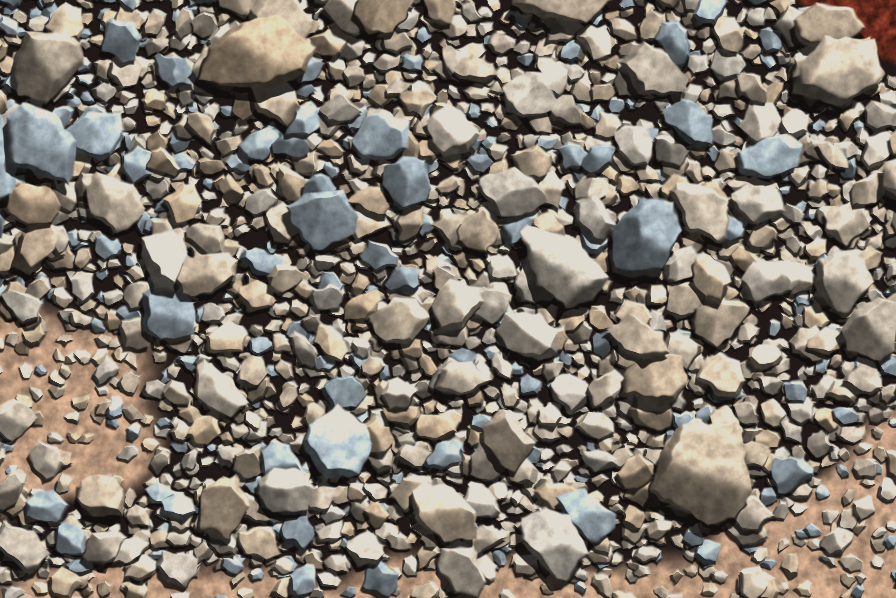
This texture is drawn by a WebGL 2 fragment shader. Its source:

```glsl
#version 300 es
precision highp float;
// A sunlit heap of broken, faceted stones on pale reddish soil.

uniform vec2 u_resolution;
out vec4 fragColor;

const float TAU = 6.2831853;
const vec3 SUN = vec3(0.34, 0.72, 0.61);
const vec3 GAP = vec3(0.09, 0.07, 0.065);

float hash(vec2 p) {
    vec3 q = fract(p.xyx * 0.1031);
    q += dot(q, q.yzx + 33.33);
    return fract((q.x + q.y) * q.z);
}

float pick(vec2 id, float slot) {
    return hash(id + slot * vec2(17.3, 9.1));
}

float noise(vec2 p) {
    vec2 i = floor(p), f = fract(p);
    f = f * f * (3.0 - 2.0 * f);
    return mix(mix(hash(i), hash(i + vec2(1, 0)), f.x),
               mix(hash(i + vec2(0, 1)), hash(i + 1.0), f.x), f.y);
}

float fbm(vec2 p) {
    float sum = 0.0, amp = 0.53;
    for (int i = 0; i < 4; i++) {
        sum += amp * noise(p);
        p = mat2(1.6, 1.2, -1.2, 1.6) * p + 7.7;
        amp *= 0.5;
    }
    return sum;
}

// Bare soil: the foot of the heap and a hollow at its left
float soilMask(vec2 p) {
    float wobble = 0.07 * (noise(p * 9.0) - 0.5);
    float foot = 0.05 + 0.75 * max(p.x - 1.15, 0.0) - p.y + wobble;
    float hollow = 0.17 - length((p - vec2(0.06, 0.33)) * vec2(0.8, 1.0)) + wobble;
    return smoothstep(-0.02, 0.03, max(foot, hollow));
}

// Red bank behind the heap, top right
float bankMask(vec2 p) {
    return smoothstep(0.0, 0.015, p.y - 1.0 + 0.65 * (p.x - 1.32));
}

// Convex chipped solid: xyz is the softened facet normal, w the inside distance
vec4 stone(vec2 q, vec2 id) {
    vec3 normal = vec3(0);
    float inside = 9.0;
    for (int i = 0; i < 7; i++) {
        float k = float(i);
        float a = (k + 0.7 * pick(id, k + 10.0)) * TAU / 7.0;
        vec2 n = vec2(cos(a), sin(a));
        float e = mix(0.7, 1.0, pick(id, k + 20.0)) - dot(q, n);
        float slope = mix(1.2, 3.2, pick(id, k + 30.0));
        inside = min(inside, e);
        normal += normalize(vec3(n * slope, 1)) * exp(-24.0 * max(e * slope, -0.5));
    }
    for (int i = 0; i < 3; i++) {
        float k = float(i);
        vec2 tilt = 1.1 * (vec2(pick(id, k + 40.0), pick(id, k + 50.0)) - 0.5);
        float h = 0.42 + dot(q, tilt);
        normal += normalize(vec3(-tilt, 1)) * exp(-24.0 * max(h, -0.5));
    }
    return vec4(normalize(normal), inside);
}

vec3 stoneTint(vec2 id, vec2 place) {
    vec3 tint = mix(vec3(0.75, 0.66, 0.55), vec3(0.78, 0.75, 0.70), pick(id, 5.0));
    float blueShare = 0.13 + 0.3 * smoothstep(0.6, 0.0, place.x) * smoothstep(0.4, 0.7, place.y);
    tint = mix(tint, vec3(0.60, 0.65, 0.68), step(pick(id, 6.0), blueShare));
    return tint * mix(0.82, 1.14, pick(id, 7.0));
}

// Paints one scattered layer of stones over the colour below
vec3 stoneLayer(vec3 color, vec2 p, float size, float share, float seed, float grain) {
    vec2 cell = floor(p / size);
    float soft = max(1.0 / u_resolution.y, 0.0022);
    for (int j = -1; j <= 1; j++)
    for (int i = -1; i <= 1; i++) {
        vec2 c = cell + vec2(i, j);
        vec2 id = c + seed * 37.0;
        vec2 center = (c + 0.5 + 0.66 * (vec2(pick(id, 1.0), pick(id, 2.0)) - 0.5)) * size;
        float radius = size * mix(0.46, 0.64, pick(id, 3.0));
        vec2 local = (p - center) / radius;
        if (length(local) > 1.75) continue;
        float chance = share * mix(1.0, 0.55 - 0.09 * seed, soilMask(center));
        if (pick(id, 4.0) > chance * (1.0 - bankMask(center))) continue;

        float a = (pick(id, 8.0) - 0.5) * 2.2;
        mat2 turn = mat2(cos(a), -sin(a), sin(a), cos(a));
        vec2 squash = vec2(1.0, mix(1.05, 1.6, pick(id, 9.0)));
        vec4 body = stone(turn * local * squash, id);
        float shadeDepth = stone(turn * (local + SUN.xy * 0.3) * squash, id).w;

        float shadow = smoothstep(-soft, soft, shadeDepth * radius);
        color = mix(color, color * 0.14 + GAP * 0.4, shadow * 0.95);
        vec3 normal = vec3(body.xy * turn, body.z);
        float light = 0.3 + 1.18 * max(dot(normal, SUN), 0.0);
        vec3 lit = stoneTint(id, center) * light * mix(0.74, 1.26, grain);
        lit = min(lit, vec3(0.88, 0.86, 0.82));
        color = mix(color, lit, smoothstep(-soft, soft, body.w * radius / squash.y));
    }
    return color;
}

void main() {
    vec2 p = gl_FragCoord.xy / u_resolution.y;
    float grain = fbm(p * 75.0);
    vec2 rough = p + 0.007 * (vec2(noise(p * 65.0), noise(p * 65.0 + 31.0)) - 0.5);

    // Dark gaps, soil and bank lie under everything
    vec3 soil = vec3(0.76, 0.62, 0.51) * mix(0.65, 1.3, grain);
    vec3 color = mix(GAP * 1.4, soil, soilMask(p));
    color = mix(color, vec3(0.48, 0.20, 0.14) * mix(0.2, 1.5, grain), bankMask(rough));

    // Gravel first, boulders last
    for (int k = 0; k < 5; k++) {
        float level = float(k);
        color = stoneLayer(color, rough, 0.026 * pow(1.58, level),
                           0.95 - 0.18 * level, level + 1.0, grain);
    }
    fragColor = vec4(max(color, GAP * 0.8), 1.0);
}
```
